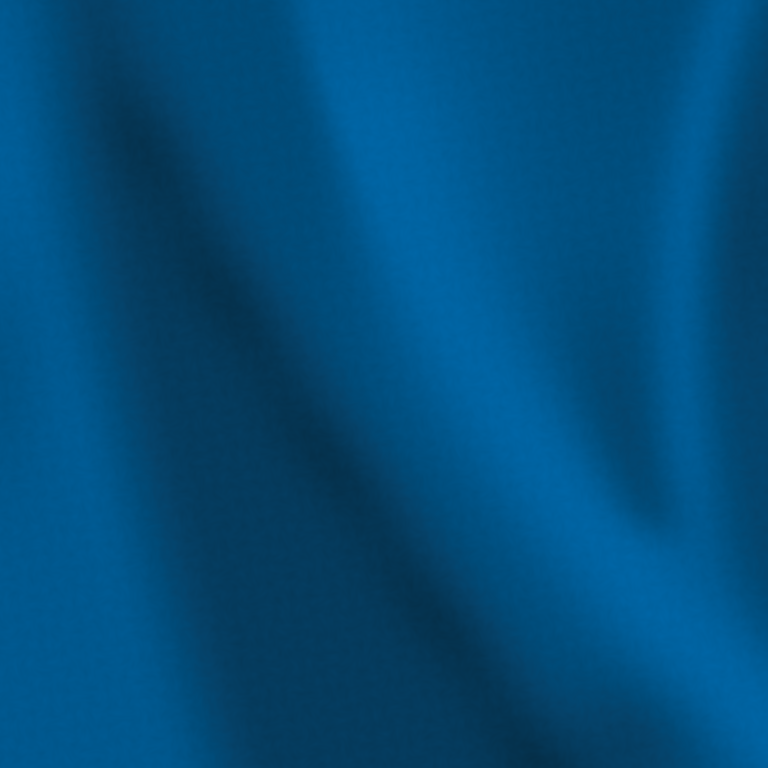
This texture is drawn by a Shadertoy shader. Its source:

```glsl
// Green-channel brightness of each cloth region
const float LEFT_LEVEL = 0.343;
const float BASIN_LEVEL = 0.232;
const float MIDDLE_LEVEL = 0.292;
const float RIGHT_LEVEL = 0.308;
const float EDGE_LEVEL = 0.268;

// Height of ridges and depth of creases
const float MAIN_RIDGE = 0.094;
const float SIDE_RIDGE = 0.058;
const float LONG_CREASE = 0.034;
const float SHORT_CREASE = 0.066;
const float LOWER_HOLLOW = 0.050;

// Woven surface
const float GRAIN = 0.0040;
const float GRAIN_SCALE = 120.0;

float bell(float d, float width) {
    float q = d / width;
    return exp(-q * q);
}

// Bell with a different width on each side of its crest
float skewedBell(float d, float before, float after) {
    return bell(d, d < 0.0 ? before : after);
}

// Fine mottled fibre made from warped, layered sines
float fibre(vec2 p) {
    float sum = 0.0;
    float weight = 1.0;
    vec2 q = p * GRAIN_SCALE;
    for (int i = 0; i < 4; i++) {
        q = mat2(0.8, 0.6, -0.6, 0.8) * q * 1.45;
        q += 0.7 * sin(q.yx * 0.63 + float(i));
        sum += weight * sin(q.x) * sin(q.y);
        weight *= 0.8;
    }
    return sum;
}

float clothLevel(vec2 p) {
    float x = p.x;
    float t = 1.0 - p.y; // distance down from the top

    // Fold lines, as horizontal position by depth
    float leftEdge = 0.07 + t * (0.13 + 0.09 * t);
    float longCrease = 0.11 + t * (0.34 + t * (0.42 - 0.17 * t));
    float mainRidge = 0.41 + t * (0.24 + 0.39 * t);
    float sideRidge = 0.95 + t * (-0.32 + 0.38 * t);
    float gap = max(sideRidge - mainRidge, 0.04);
    float shortCrease = mainRidge + gap * mix(0.78, 0.62, smoothstep(0.0, 0.65, t));

    // Left panel falls into the dark basin
    float left = LEFT_LEVEL + 0.022 * bell(x, 0.06) * bell(t - 0.2, 0.15);
    left -= 0.025 * bell(x, 0.05) * bell(t - 0.5, 0.14);
    left += 0.012 * bell(x - leftEdge + 0.06, 0.05) * bell(t - 0.55, 0.25);
    float basin = BASIN_LEVEL + 0.025 * bell(t, 0.12);
    float level = mix(left, basin, smoothstep(-0.085, 0.075, x - leftEdge));

    // Long diagonal crease, then the middle slope
    float fromCrease = x - longCrease;
    level = mix(level, MIDDLE_LEVEL, smoothstep(-0.01, 0.13, fromCrease));
    float creaseFade = mix(0.4, 1.0, smoothstep(0.0, 0.25, t));
    creaseFade *= 0.9 + 0.2 * sin(30.0 * t - 10.1);
    level -= LONG_CREASE * creaseFade * skewedBell(fromCrease, 0.055, 0.055);

    // Main ridge, crisp on its upper left flank and broad below
    float fromRidge = x - mainRidge;
    level = mix(level, RIGHT_LEVEL, smoothstep(-0.04, 0.10, fromRidge));
    float beforeRidge = 0.038 + 0.070 * smoothstep(0.12, 0.58, t);
    float afterRidge = mix(0.19, 0.12, smoothstep(0.0, 0.5, t));
    float ridgeGain = mix(0.74, 1.0, smoothstep(0.0, 0.18, t));
    level += MAIN_RIDGE * ridgeGain * skewedBell(fromRidge, beforeRidge, afterRidge);

    // Shadowed right edge and the narrow ridge beside it
    float fromSide = x - sideRidge;
    float edgeFade = 1.0 - smoothstep(0.70, 0.92, t);
    float edge = EDGE_LEVEL - 0.026 * bell(t - 0.30, 0.16);
    level = mix(level, edge, edgeFade * smoothstep(0.0, 0.09, fromSide));
    float sideFade = 1.0 - smoothstep(0.55, 0.80, t);
    level += SIDE_RIDGE * sideFade * skewedBell(fromSide, 0.040, 0.042);

    // Tapering crease where the two ridges meet
    float taper = smoothstep(0.25, 0.63, t) * (1.0 - smoothstep(0.65, 0.73, t));
    level -= (SHORT_CREASE * taper + 0.018 * bell(t, 0.2))
           * bell(x - shortCrease, 0.28 * gap);

    // Hollow near the lower right corner
    vec2 hollow = (vec2(x, t) - vec2(0.82, 0.97)) / vec2(0.095, 0.085);
    level -= LOWER_HOLLOW * exp(-dot(hollow, hollow));

    return level;
}

vec3 dyeColour(float level) {
    float red = 0.02 * (1.0 - smoothstep(0.25, 0.30, level));
    return vec3(red, level, 1.7 * level - 0.028);
}

void mainImage(out vec4 fragColor, in vec2 fragCoord) {
    vec2 uv = fragCoord / iResolution.xy;
    float level = clothLevel(uv) + GRAIN * fibre(uv);
    fragColor = vec4(dyeColour(clamp(level, 0.17, 0.415)), 1.0);
}
```
